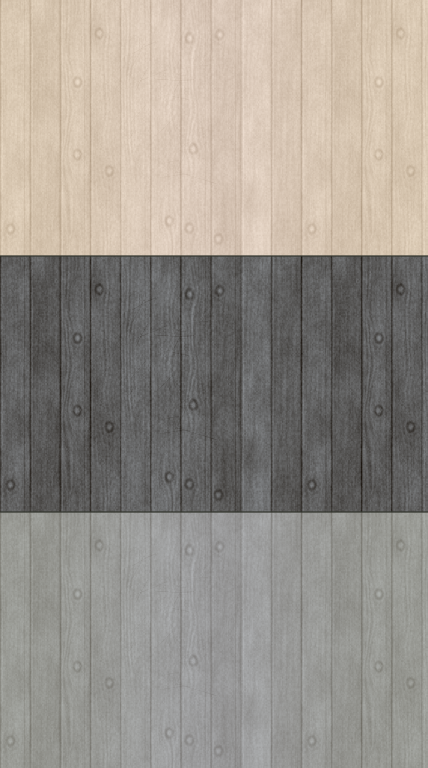
Reproduce this texture procedurally as a WebGL 2 fragment shader.

```glsl
#version 300 es
precision highp float;
// Three stacked bands of vertical wood planks: pale beige, charcoal and soft grey.
uniform vec2 u_resolution;
out vec4 fragColor;

float hash(vec2 p) {
  return fract(sin(dot(p, vec2(127.1, 311.7))) * 43758.5453);
}

float noise(vec2 p) {
  vec2 i = floor(p), f = fract(p);
  f = f * f * (3.0 - 2.0 * f);
  return mix(mix(hash(i), hash(i + vec2(1, 0)), f.x),
             mix(hash(i + vec2(0, 1)), hash(i + vec2(1, 1)), f.x), f.y);
}

float fbm(vec2 p) {
  float sum = 0.0, amp = 0.5;
  for (int i = 0; i < 4; i++) {
    sum += amp * noise(p);
    p = p * 2.1 + 17.3;
    amp *= 0.5;
  }
  return sum;
}

float segment(vec2 p, vec2 a, vec2 b) {
  vec2 ab = b - a;
  return length(p - a - ab * clamp(dot(p - a, ab) / dot(ab, ab), 0.0, 1.0));
}

// Soft line of half width w; px is one pixel in plank widths
float line(float d, float w, float px) {
  return clamp((w + 0.5 * px - abs(d)) / px, 0.0, 1.0);
}

// Grain, figure and knots of one plank, about zero
float wood(vec2 q, float id) {
  float x = q.x - id, knots = 0.0, bend = 0.0;
  float row = floor(q.y / 2.1);
  for (float k = -1.0; k <= 1.0; k++) {
    vec2 cell = vec2(id + 3.0, row + k);
    vec2 centre = vec2(0.25 + 0.5 * hash(cell), (row + k + 0.2 + 0.6 * hash(cell + 9.0)) * 2.1);
    float present = step(0.7, hash(cell + 31.0));
    vec2 v = vec2(x, q.y) - centre;
    float d = length(v * vec2(1.0, 0.8));
    bend += present * v.x * exp(-d * d * 7.0);
    knots += present * (0.9 * exp(-d * d * 350.0) - 1.3 * exp(-pow((d - 0.13) * 20.0, 2.0))
           + 0.5 * sin(d * 42.0) * exp(-d * d * 16.0));
  }
  float gx = x - 0.6 * bend + 0.06 * noise(vec2(id * 7.0, q.y * 0.8));
  float grain = noise(vec2(gx * 15.0 + id * 41.0, q.y * 0.7)) - 0.5;
  grain += 0.7 * (noise(vec2(gx * 32.0 + id * 53.0, q.y * 1.6)) - 0.5);

  // Wavy heart figure on some planks
  float heart = gx - 0.3 - 0.45 * hash(vec2(id, 5.0));
  float wave = 0.28 * noise(vec2(id * 13.0 + gx * 2.0, q.y * 1.1));
  float figure = sin(44.0 * (heart + wave)) * exp(-heart * heart * 28.0);
  figure *= step(0.5, hash(vec2(id, 2.0))) * (0.3 + noise(vec2(id, q.y * 0.6)));
  return 0.8 * grain + 0.6 * figure + knots;
}

// Fine scratches gathered on the worn planks
float scratches(vec2 q, float px) {
  float sum = 0.0;
  q += 0.12 * vec2(noise(q * 1.5), noise(q * 1.5 + 40.0));
  for (float i = 0.0; i < 24.0; i++) {
    vec2 a = vec2(3.9 + 2.3 * hash(vec2(i, 1.0)), 1.5 + 4.7 * hash(vec2(i, 2.0)));
    float angle = mix(-1.2, 0.4, hash(vec2(i, 3.0)));
    vec2 b = a + (0.3 + 1.1 * hash(vec2(i, 4.0))) * vec2(cos(angle), sin(angle));
    sum += line(segment(q, a, b), 0.008, px) * (0.3 + 0.7 * hash(vec2(i, 6.0)));
  }
  return min(sum, 1.0);
}

void main() {
  vec2 uv = gl_FragCoord.xy / u_resolution;
  float px = 14.2 / u_resolution.x;

  // Ten different planks recur across; every band shows the same boards
  float band = min(floor(uv.y * 3.0), 2.0);
  float fromTop = 1.0 - fract(uv.y * 3.0);
  vec2 q = vec2(mod(uv.x * 14.2, 10.0), fromTop * 8.45);
  float id = floor(q.x), x = q.x - id;

  float plankTone[10] = float[10](0.0, -0.8, -0.4, -0.2, 0.4, 0.3, 0.1, -0.5, 0.5, -0.6);
  float tone = 0.75 * plankTone[int(id)];
  tone += wood(q, id);
  tone += 2.4 * (fbm(q * vec2(1.6, 0.9) + id * 11.0) - 0.47);
  tone += 0.9 * (noise(q * vec2(24.0, 13.0)) - 0.5);
  tone += 0.7 * (hash(floor(q * 20.0)) - 0.5);
  tone -= 1.3 * scratches(q, px);

  // Dark seams with a lit edge, and a second groove on some planks
  float edge = x - step(0.5, x);
  float depth = 0.7 + 0.6 * hash(vec2(floor(q.x + 0.5), 8.0));
  tone -= depth * (1.9 * line(edge, 0.022, px) + 0.6 * exp(-abs(edge) * 16.0));
  tone += 0.9 * line(edge - 0.075, 0.018, px);
  tone -= 1.1 * step(0.65, hash(vec2(id, 12.0))) * line(x - 0.81, 0.015, px);

  // Band colours and contrast
  vec3 grey = vec3(0.605, 0.608, 0.598);
  vec3 charcoal = vec3(0.385);
  vec3 beige = vec3(0.853, 0.785, 0.712);
  vec3 color = band < 0.5 ? grey : band < 1.5 ? charcoal : beige;
  float contrast = band < 0.5 ? 0.038 : band < 1.5 ? 0.066 : 0.036;
  float middle = exp(-pow((uv.x - 0.5) * 3.6, 2.0));
  color += (middle - 0.5) * vec3(0.0, -0.004, 0.022) * (band == 1.0 ? 0.0 : 1.0);
  color += tone * contrast * vec3(0.92, 1.0, 1.08);

  // Thin dark joints between bands
  float joint = min(abs(uv.y - 1.0 / 3.0), abs(uv.y - 2.0 / 3.0)) * 25.35;
  color = mix(color, vec3(0.2, 0.21, 0.18), 0.8 * line(joint, 0.026, px));
  fragColor = vec4(clamp(color, 0.0, 1.0), 1.0);
}
```
